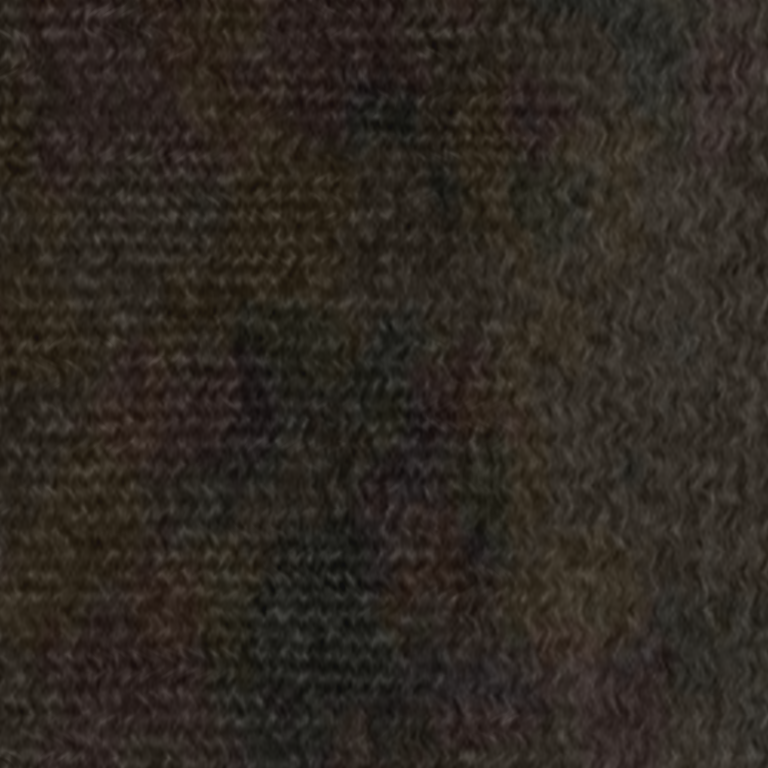
Write a Shadertoy shader that draws this texture.

```glsl
// Dark brown worn knit: soft zigzag stitch rows on the left that dissolve
// into a paler upright nap on the right, with slate, plum and ochre stains.
// Rows are a bent cosine, fibres are stretched noise, stains are layered noise.

const vec3 WOOL = vec3(0.190, 0.168, 0.141);
const vec3 SLATE = vec3(-0.034, -0.012, -0.002);
const vec3 PLUM = vec3(0.005, -0.013, 0.004);
const vec3 OCHRE = vec3(0.012, 0.004, -0.014);

const float ROWS = 37.0;
const float STITCHES = 44.0;
const float ROW_CONTRAST = 0.030;
const float FIBRE_CONTRAST = 0.105;
const float NAP_CONTRAST = 0.075;
const float FUZZ_CONTRAST = 0.045;
const float SHADE_LEFT = -0.018;
const float SHADE_RIGHT = 0.022;
const float TAU = 6.2831853;

float hash(vec2 cell) {
    vec3 q = fract(vec3(cell.xyx) * 0.1031);
    q += dot(q, q.yzx + 33.33);
    return fract((q.x + q.y) * q.z);
}

// Smooth value noise in 0..1
float noise(vec2 p) {
    vec2 i = floor(p);
    vec2 f = fract(p);
    f = f * f * (3.0 - 2.0 * f);
    float low = mix(hash(i), hash(i + vec2(1, 0)), f.x);
    float high = mix(hash(i + vec2(0, 1)), hash(i + vec2(1, 1)), f.x);
    return mix(low, high, f.y);
}

float fbm(vec2 p) {
    float sum = 0.0;
    float weight = 0.5;
    for (int octave = 0; octave < 4; octave++) {
        sum += weight * noise(p);
        p = p * 2.03 + 17.3;
        weight *= 0.5;
    }
    return sum / 0.9375;
}

// Triangle wave in 0..1
float zigzag(float t) {
    return abs(fract(t) - 0.5) * 2.0;
}

// Stained patches, taller than wide, with ragged edges
float stain(vec2 p, float seed, float level) {
    return smoothstep(level, level + 0.17, fbm(p * vec2(8.0, 5.5) + seed));
}

void mainImage(out vec4 fragColor, in vec2 fragCoord) {
    vec2 p = fragCoord / iResolution.xy;

    // Where the knit gives way to the nap
    float edge = p.x + 0.30 * (fbm(p * 5.0 + 3.7) - 0.5);
    float nap = smoothstep(0.50, 0.82, edge);

    // Stitch rows, bent into small chevrons and worn unevenly
    float sway = 0.5 * noise(p * vec2(4.0, 7.0)) + 0.25 * noise(p * 25.0);
    float row = p.y * ROWS + sway;
    float chevron = zigzag(p.x * STITCHES + 1.4 * noise(p * vec2(14.0, 37.0)));
    float ridge = cos(TAU * (row + 0.36 * chevron));
    float wear = mix(0.35, 1.25, noise(p * vec2(9.0, 16.0) + 8.0));
    float rows = ridge * wear * mix(1.0, 0.22, nap);

    // Fibres lean back and forth with each row; the nap stands upright
    float lean = 1.5 * zigzag(row * 0.5);
    float fibre = noise(vec2(p.x * 118.0 + lean, p.y * 68.0)) - 0.5;
    float upright = noise(vec2(p.x * 165.0 + lean, p.y * 54.0) + 41.0) - 0.5;
    float fuzz = noise(p * vec2(250.0, 150.0) + 9.0) - 0.5;

    // Brightness: raised threads catch more light than the gaps lose
    float relief = ROW_CONTRAST * rows
        + FIBRE_CONTRAST * fibre * (0.85 + 0.25 * ridge * (1.0 - nap))
        + NAP_CONTRAST * upright * mix(0.7, 1.1, nap)
        + FUZZ_CONTRAST * fuzz;
    relief += 3.0 * relief * abs(relief) * step(0.0, relief);
    float shade = mix(SHADE_LEFT, SHADE_RIGHT, nap)
        + 0.055 * (fbm(p * 7.0 + 22.0) - 0.5)
        - 0.010 * smoothstep(0.55, 1.0, p.y) * (1.0 - nap);

    // Stains, with slate gathered around the middle band
    float band = smoothstep(0.10, 0.40, p.x) * (1.0 - 0.5 * smoothstep(0.75, 1.0, p.x));
    vec3 color = WOOL + shade + relief;
    color += SLATE * stain(p, 5.1, 0.50) * band;
    color += PLUM * stain(p, 31.4, 0.52);
    color += OCHRE * stain(p, 63.8, 0.50);

    fragColor = vec4(clamp(color, 0.055, 0.42), 1.0);
}
```
